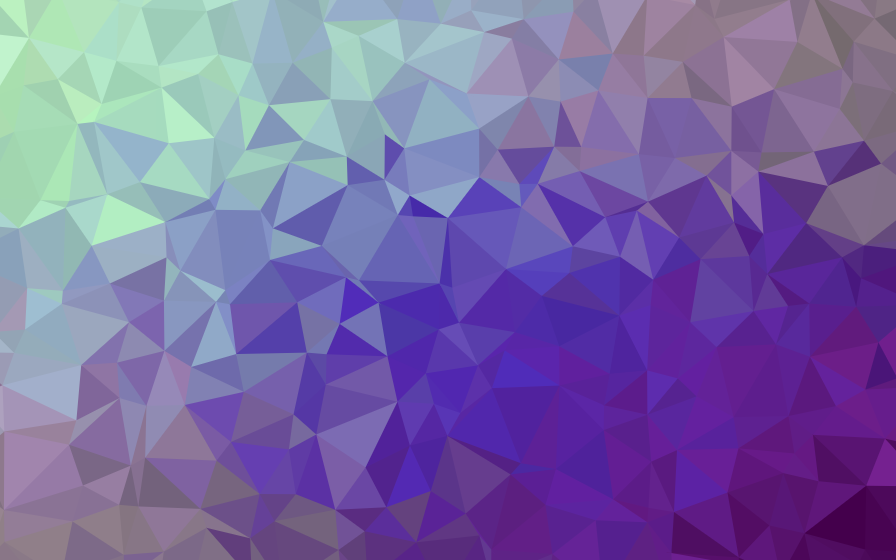
This background is drawn by a Shadertoy shader. Its source:

```glsl
// Low-poly triangle mosaic fading from mint through indigo to dark plum.

#define ROWS 12.6          // mesh cells over the canvas height
#define JITTER 0.92        // how far vertices wander inside their cell
#define COLOUR_SCATTER 0.25 // random shift of each facet's colour lookup
#define SHADE_SCATTER 0.07 // random change of each facet's brightness
#define EDGE_SOFTNESS 1.0  // edge width in pixels

// Integer hash of a lattice position, three values in 0..1
vec3 hash3(vec2 p) {
    uvec3 v = uvec3(ivec3(p.x, p.y, 7) + 512) * 1664525u + 10139u;
    v.x += v.y * v.z;
    v.y += v.z * v.x;
    v.z += v.x * v.y;
    v ^= v >> 16u;
    v.x += v.y * v.z;
    v.y += v.z * v.x;
    v.z += v.x * v.y;
    return vec3(v >> 8u) / exp2(24.0);
}

float cross2(vec2 a, vec2 b) {
    return a.x * b.y - a.y * b.x;
}

// Five evenly spaced colour stops
vec3 ramp(float x, vec3 a, vec3 b, vec3 c, vec3 d, vec3 e) {
    float t = clamp(x, 0.0, 1.0) * 4.0;
    vec3 col = mix(a, b, clamp(t, 0.0, 1.0));
    col = mix(col, c, clamp(t - 1.0, 0.0, 1.0));
    col = mix(col, d, clamp(t - 2.0, 0.0, 1.0));
    return mix(col, e, clamp(t - 3.0, 0.0, 1.0));
}

// Colour field: horizontal ramps blended from top to bottom
vec3 palette(vec2 uv) {
    vec3 top = ramp(uv.x, vec3(0.74, 0.92, 0.75), vec3(0.66, 0.85, 0.76),
        vec3(0.58, 0.66, 0.76), vec3(0.63, 0.52, 0.62), vec3(0.49, 0.44, 0.46));
    vec3 upper = ramp(uv.x, vec3(0.67, 0.91, 0.70), vec3(0.64, 0.84, 0.77),
        vec3(0.48, 0.52, 0.73), vec3(0.54, 0.43, 0.62), vec3(0.46, 0.41, 0.47));
    vec3 middle = ramp(uv.x, vec3(0.61, 0.74, 0.79), vec3(0.48, 0.53, 0.74),
        vec3(0.28, 0.17, 0.69), vec3(0.35, 0.19, 0.64), vec3(0.28, 0.08, 0.48));
    vec3 lower = ramp(uv.x, vec3(0.65, 0.54, 0.67), vec3(0.49, 0.38, 0.62),
        vec3(0.31, 0.15, 0.68), vec3(0.37, 0.12, 0.60), vec3(0.43, 0.12, 0.53));
    vec3 bottom = ramp(uv.x, vec3(0.54, 0.48, 0.51), vec3(0.47, 0.40, 0.51),
        vec3(0.34, 0.14, 0.51), vec3(0.41, 0.12, 0.53), vec3(0.25, 0.00, 0.28));
    return ramp(1.0 - uv.y, top, upper, middle, lower, bottom);
}

vec2 meshVertex(vec2 cell) {
    return cell + 0.5 + JITTER * (hash3(cell).xy - 0.5);
}

// Signed distance to one edge, positive on the inner side
float edgeDistance(vec2 p, vec2 a, vec2 b, float winding) {
    return winding * cross2(b - a, p - a) / max(length(b - a), 0.001);
}

// Adds a flat facet, weighted by its coverage of p
void addFacet(inout vec4 sum, vec2 p, vec2 a, vec2 b, vec2 c, vec2 seed) {
    float winding = sign(cross2(b - a, c - a));
    float d = min(edgeDistance(p, a, b, winding),
              min(edgeDistance(p, b, c, winding), edgeDistance(p, c, a, winding)));
    float pixel = EDGE_SOFTNESS * ROWS / iResolution.y;
    float coverage = clamp(0.5 + d / pixel, 0.0, 1.0) + 0.00001;
    vec3 rnd = hash3(seed) - 0.5;
    vec2 uv = (a + b + c) / (3.0 * ROWS);
    uv.x *= iResolution.y / iResolution.x;
    vec3 colour = palette(uv + COLOUR_SCATTER * rnd.xy);
    colour *= 1.0 + 2.0 * SHADE_SCATTER * rnd.z;
    sum += vec4(colour, 1.0) * coverage;
}

void mainImage(out vec4 fragColor, in vec2 fragCoord) {
    vec2 p = fragCoord / iResolution.y * ROWS;
    vec2 home = floor(p - 0.5);
    vec4 sum = vec4(0.0);

    // Test the nearby quads of the jittered grid
    for (int j = -1; j <= 1; j++)
    for (int i = -1; i <= 1; i++) {
        vec2 cell = home + vec2(i, j);
        vec2 a = meshVertex(cell);
        vec2 b = meshVertex(cell + vec2(1, 0));
        vec2 c = meshVertex(cell + vec2(1, 1));
        vec2 d = meshVertex(cell + vec2(0, 1));

        // Split along the shorter diagonal that stays inside the quad
        bool acInside = cross2(c - a, b - a) * cross2(c - a, d - a) < 0.0;
        bool bdInside = cross2(d - b, a - b) * cross2(d - b, c - b) < 0.0;
        bool acShorter = distance(a, c) < distance(b, d);
        vec2 seed = cell * 2.0 + 171.0;
        if (acInside && (acShorter || !bdInside)) {
            addFacet(sum, p, a, b, c, seed);
            addFacet(sum, p, a, c, d, seed + vec2(1, 0));
        } else {
            addFacet(sum, p, a, b, d, seed);
            addFacet(sum, p, b, c, d, seed + vec2(1, 0));
        }
    }
    fragColor = vec4(sum.rgb / sum.a, 1.0);
}
```
